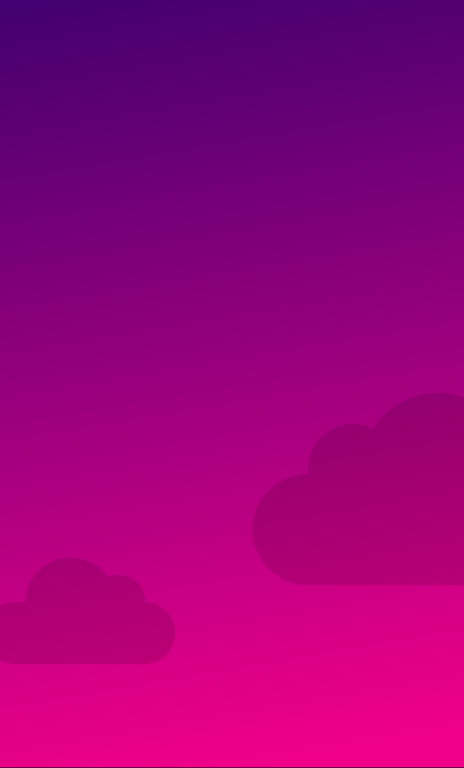
Give the GLSL for this background, as a Shadertoy shader.

```glsl
float circle(vec2 p, vec2 center, float radius) {
    return length(p - center) - radius;
}

// Horizontal capsule between x = left and x = right
float capsule(vec2 p, float left, float right, float y, float radius) {
    return circle(p, vec2(clamp(p.x, left, right), y), radius);
}

float largeCloud(vec2 p) {
    float d = capsule(p, 0.401, 0.8, 0.3105, 0.0723);
    d = min(d, circle(p, vec2(0.4596, 0.3893), 0.0586));
    return min(d, circle(p, vec2(0.5703, 0.3867), 0.1014));
}

float smallCloud(vec2 p) {
    float d = capsule(p, 0.0195, 0.1875, 0.1758, 0.0404);
    d = min(d, circle(p, vec2(0.0918, 0.2142), 0.0596));
    return min(d, circle(p, vec2(0.1543, 0.2168), 0.0345));
}

void mainImage(out vec4 fragColor, in vec2 fragCoord) {
    vec2 p = fragCoord / iResolution.y;
    float pixel = 1.0 / iResolution.y;

    // Slightly tilted sky, indigo above and magenta below
    float depth = 1.0 - p.y + 0.17 * (p.x - 0.3);
    vec3 indigo = vec3(0.29, 0.0, 0.443);
    vec3 magenta = vec3(0.94, 0.0, 0.54);
    vec3 color = min(mix(indigo, magenta, depth), magenta);

    // Translucent dark clouds
    float cloud = min(largeCloud(p), smallCloud(p));
    color *= 1.0 - 0.12 * smoothstep(0.75 * pixel, -0.75 * pixel, cloud);

    // Thin dark rim along the lower edge
    float rim = clamp((0.0013 - p.y) / pixel + 0.5, 0.0, 1.0);
    color *= 1.0 - 0.5 * rim;

    fragColor = vec4(color, 1.0);
}
```
